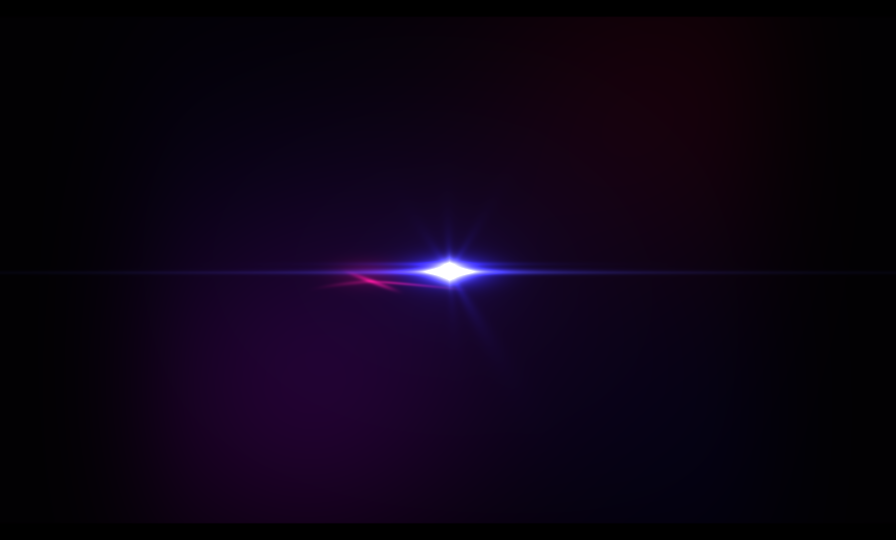
This background is drawn by a WebGL 1 fragment shader. Its source:

```glsl
precision highp float;
// A blue-white lens flare with thin streaks over a dark violet haze, between black bars.

uniform vec2 u_resolution;

const vec2 FLARE_POS = vec2(0.003, -0.003);

const vec3 VIOLET = vec3(0.100, 0.000, 0.125);
const vec3 INDIGO = vec3(0.042, 0.014, 0.095);
const vec3 MAROON = vec3(0.068, 0.000, 0.012);
const vec3 NAVY = vec3(0.003, 0.002, 0.045);
const vec3 BLUE = vec3(0.16, 0.17, 0.95);
const vec3 ICE = vec3(0.75, 0.82, 1.00);
const vec3 MAGENTA = vec3(0.62, 0.05, 0.30);

// Soft elliptical spot
float glow(vec2 p, vec2 radius) {
  vec2 q = p / radius;
  return exp(-dot(q, q));
}

// Horizontal line that fades away from its middle
float streak(vec2 p, float halfLength, float thickness) {
  float across = p.y / thickness;
  return exp(-across * across - abs(p.x) / halfLength);
}

// Narrow beam leaving the origin at a given angle
float ray(vec2 p, float angle, float reach, float spread) {
  vec2 dir = vec2(cos(angle), sin(angle));
  float along = dot(p, dir);
  float across = dot(p, vec2(-dir.y, dir.x));
  float width = 0.003 + spread * max(along, 0.0);
  return smoothstep(0.0, 0.02, along) * exp(-along / reach)
       * exp(-across * across / (width * width));
}

// Bowed filament from a to b, brightest at the fraction "peak"
float filament(vec2 p, vec2 a, vec2 b, float bow, float peak, float thickness) {
  vec2 span = b - a;
  float len = length(span);
  vec2 dir = span / len;
  float t = dot(p - a, dir) / len;
  float across = dot(p - a, vec2(-dir.y, dir.x)) - 4.0 * bow * t * (1.0 - t);
  float fade = smoothstep(-0.1, peak, t) * (1.0 - smoothstep(peak, 1.1, t));
  return fade * exp(-across * across / (thickness * thickness));
}

// Wide coloured haze, darker toward the sides
vec3 haze(vec2 p) {
  vec3 col = VIOLET * glow(p - vec2(-0.28, -0.25), vec2(0.34, 0.32));
  col += INDIGO * glow(p - vec2(-0.03, 0.0), vec2(0.48, 0.38));
  col += MAROON * glow(p - vec2(0.40, 0.32), vec2(0.36, 0.34));
  col += NAVY * glow(p - vec2(0.43, -0.32), vec2(0.34, 0.34));
  col += 0.5 * NAVY * glow(p - vec2(-0.45, 0.12), vec2(0.30, 0.36));
  return col * (1.0 - smoothstep(0.45, 0.85, abs(p.x))) + vec3(0.007, 0.002, 0.010);
}

// Red filaments left of the light
vec3 redFilaments(vec2 p) {
  vec2 knot = vec2(-0.140, -0.021);
  vec3 col = 0.30 * MAGENTA * glow(p - vec2(-0.150, -0.007), vec2(0.060, 0.025));
  col += 0.75 * MAGENTA
       * filament(p, vec2(-0.190, -0.003), vec2(-0.088, -0.041), 0.0, 0.5, 0.0045);
  col += 0.60 * MAGENTA
       * filament(p, knot, vec2(0.030, -0.037), 0.001, 0.2, 0.0030);
  col += 0.35 * MAGENTA
       * filament(p, vec2(-0.255, -0.036), knot, 0.002, 0.9, 0.0040);
  return col;
}

// Bright core, its halo, streaks and rays
vec3 flare(vec2 p) {
  float diamond = abs(p.x) / 0.042 + abs(p.y) / 0.019;
  vec3 col = 2.0 * ICE * exp(-diamond * diamond);
  col += 0.85 * BLUE * glow(p, vec2(0.080, 0.026));
  col += 0.32 * BLUE * exp(-length(p * vec2(0.75, 1.0)) / 0.045);

  // Twin streaks and a hairline across the whole frame
  col += 0.65 * BLUE * streak(p - vec2(-0.010, 0.014), 0.085, 0.0040);
  col += 0.95 * BLUE * streak(p, 0.115, 0.0065);
  col += 0.55 * ICE * streak(p, 0.055, 0.0045);
  col += vec3(0.07, 0.08, 0.22) * streak(p - vec2(0.0, -0.002), 0.50, 0.0035);

  // Uneven rays
  col += 0.35 * BLUE * ray(p, 1.60, 0.040, 0.08);
  col += 0.25 * BLUE * ray(p, 1.02, 0.050, 0.07);
  col += 0.20 * BLUE * ray(p, 2.15, 0.045, 0.09);
  col += 0.32 * BLUE * ray(p, -1.05, 0.070, 0.10);
  col += 0.18 * BLUE * ray(p, -1.50, 0.045, 0.08);
  return col;
}

// Black bars along the top and bottom
float letterbox(float y, float bar, float softness) {
  return smoothstep(bar - softness, bar + softness, min(y, 1.0 - y));
}

void main() {
  vec2 uv = gl_FragCoord.xy / u_resolution;
  vec2 p = (gl_FragCoord.xy - 0.5 * u_resolution) / u_resolution.y;

  vec3 col = haze(p) + redFilaments(p) + flare(p - FLARE_POS);
  col *= letterbox(uv.y, 0.031, 0.002);
  gl_FragColor = vec4(min(col, 1.0), 1.0);
}
```
